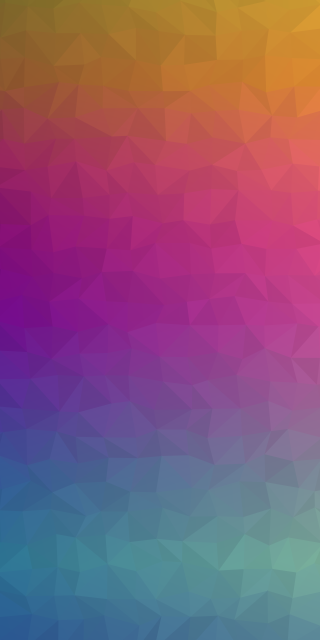
Give the GLSL for this background, as a Shadertoy shader.

```glsl
// Low-poly triangle mesh tinted by a two-sided vertical colour gradient.

const float COLUMNS = 12.0;
const float ROW_SHIFT = 0.25;
const float JITTER = 0.23;
const float FLATNESS = 0.75;
const float SHADE_RANGE = 0.035;
const int STOPS = 9;

// Gradient stops, evenly spaced from bottom to top.
const vec3 LEFT_STOPS[STOPS] = vec3[STOPS](
    vec3(0.16, 0.33, 0.57), vec3(0.17, 0.45, 0.57), vec3(0.19, 0.35, 0.57),
    vec3(0.31, 0.19, 0.58), vec3(0.43, 0.04, 0.54), vec3(0.50, 0.05, 0.46),
    vec3(0.58, 0.14, 0.36), vec3(0.55, 0.33, 0.18), vec3(0.47, 0.40, 0.16));
const vec3 RIGHT_STOPS[STOPS] = vec3[STOPS](
    vec3(0.35, 0.52, 0.58), vec3(0.47, 0.68, 0.60), vec3(0.47, 0.53, 0.58),
    vec3(0.62, 0.38, 0.58), vec3(0.75, 0.27, 0.56), vec3(0.83, 0.27, 0.49),
    vec3(0.88, 0.39, 0.39), vec3(0.86, 0.53, 0.19), vec3(0.83, 0.62, 0.20));

vec2 hash22(vec2 p) {
    vec3 q = fract(p.xyx * vec3(0.1031, 0.1030, 0.0973));
    q += dot(q, q.yzx + 33.33);
    return fract((q.xx + q.yz) * q.zy);
}

vec3 gradient(vec2 uv) {
    uv = clamp(uv, 0.0, 1.0);
    float t = uv.y * float(STOPS - 1);
    int i = min(int(t), STOPS - 2);
    float f = t - float(i);
    vec3 left = mix(LEFT_STOPS[i], LEFT_STOPS[i + 1], f);
    vec3 right = mix(RIGHT_STOPS[i], RIGHT_STOPS[i + 1], f);
    return mix(left, right, uv.x);
}

// Grid corner moved by a random offset.
vec2 meshVertex(vec2 id) {
    return id + (hash22(id + 41.0) - 0.5) * 2.0 * JITTER;
}

// Signed distance from a line, positive on its left.
float edgeDistance(vec2 p, vec2 a, vec2 b) {
    vec2 e = b - a;
    vec2 d = p - a;
    return (e.x * d.y - e.y * d.x) / length(e);
}

// Premultiplied facet colour with its smooth coverage in alpha.
vec4 facet(vec2 p, vec2 a, vec2 b, vec2 c, vec2 gridSize, float pixel, float shade) {
    float inside = min(edgeDistance(p, a, b),
                   min(edgeDistance(p, b, c), edgeDistance(p, c, a)));
    float cover = clamp(0.5 + inside / pixel, 0.0, 1.0);
    vec2 samplePoint = mix(p, (a + b + c) / 3.0, FLATNESS);
    samplePoint.y -= ROW_SHIFT;
    vec3 colour = gradient(samplePoint / gridSize);
    colour *= 1.0 + (shade - 0.5) * 2.0 * SHADE_RANGE;
    return vec4(colour, 1.0) * cover;
}

void mainImage(out vec4 fragColor, in vec2 fragCoord) {
    float pixel = COLUMNS / iResolution.x;
    vec2 gridSize = iResolution.xy * pixel;
    vec2 p = fragCoord * pixel + vec2(0.0, ROW_SHIFT);
    vec2 home = floor(p);
    vec4 sum = vec4(0.0);

    // Split each nearby cell along a randomly chosen diagonal.
    for (int y = -1; y <= 1; y++) {
        for (int x = -1; x <= 1; x++) {
            vec2 id = home + vec2(x, y);
            vec2 a = meshVertex(id);
            vec2 b = meshVertex(id + vec2(1.0, 0.0));
            vec2 c = meshVertex(id + vec2(1.0, 1.0));
            vec2 d = meshVertex(id + vec2(0.0, 1.0));
            vec2 shade = hash22(id + 87.0);
            bool rising = hash22(id + 13.0).x > 0.5;
            sum += facet(p, a, b, rising ? c : d, gridSize, pixel, shade.x);
            sum += facet(p, rising ? a : b, c, d, gridSize, pixel, shade.y);
        }
    }

    fragColor = vec4(sum.rgb / max(sum.a, 0.001), 1.0);
}
```
